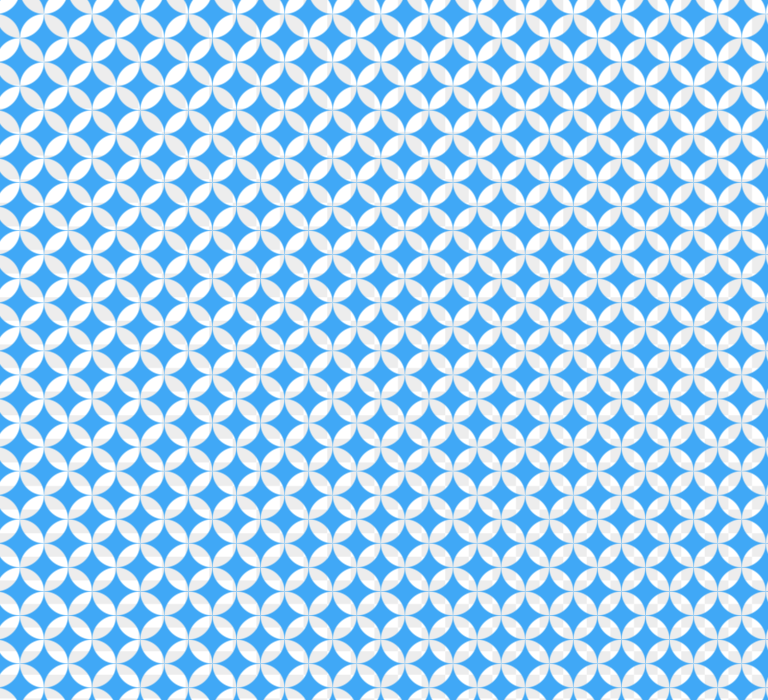
This pattern is drawn by a Shadertoy shader. Its source:

```glsl
// Lattice of overlapping circles: pairs intersect in diagonal petals around blue concave diamonds.
// Petals come from the distance to two circles per cell; a slightly finer checker of white
// and pale grey shows through them and drifts slowly against the lattice.

// Signed distance to the petal of a unit cell; petals join corners of even parity.
float petalDistance(vec2 p) {
    vec2 cell = floor(p);
    vec2 f = p - cell;
    if (mod(cell.x + cell.y, 2.0) > 0.5) f.x = 1.0 - f.x;
    return max(length(f - vec2(1.0, 0.0)), length(f - vec2(0.0, 1.0))) - 1.0;
}

// Smoothed checker with unit squares, 1 where the cell indices sum to an even number.
float checker(vec2 p, float blur) {
    vec2 wave = clamp(sin(3.14159 * p) / (3.14159 * blur), -1.0, 1.0);
    return 0.5 + 0.5 * wave.x * wave.y;
}

void mainImage(out vec4 fragColor, in vec2 fragCoord) {
    // Cell units measured from the upper left, 31.92 cells (about 16 repeats) across
    vec2 fromTop = vec2(fragCoord.x, iResolution.y - fragCoord.y);
    vec2 p = fromTop / iResolution.x * 31.92 - vec2(1.829, 0.582);
    float pixel = 31.92 / iResolution.x;

    // Checkered backing, cells 2% smaller than the lattice
    vec3 backing = mix(vec3(1.0), vec3(0.93), checker(p * 1.0195, max(0.03, 0.5 * pixel)));

    // Blue cover with petal-shaped openings and soft rims
    float rim = max(0.045, 0.75 * pixel);
    float cover = smoothstep(-rim, rim, petalDistance(p));
    fragColor = vec4(mix(backing, vec3(0.25, 0.66, 0.965), cover), 1.0);
}
```
